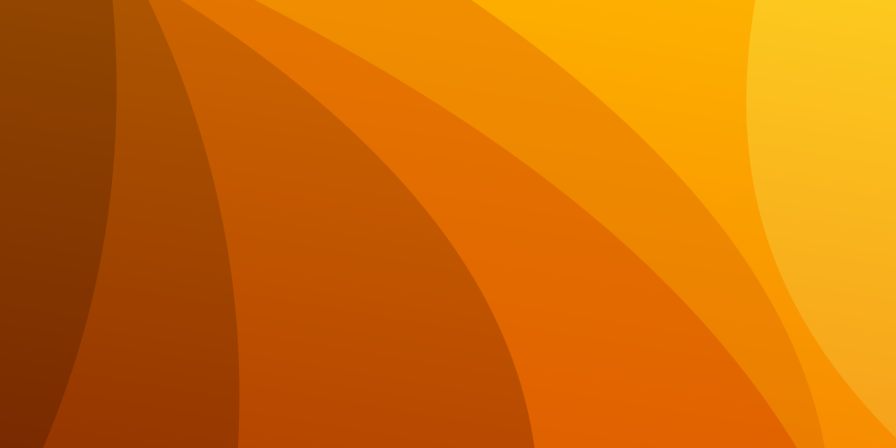
Give the GLSL for this background, as a Shadertoy shader.

```glsl
// Overlapping amber sheets with long curved borders, dark on the left, golden on the right.
// Each border is a cubic curve through four crossings at equally spaced heights;
// each sheet carries its own soft diagonal gradient and is painted over the last.

// Horizontal position of a border at depth s (0 = top, 3 = bottom),
// interpolated through its crossings at s = 0, 1, 2, 3.
float borderX(vec4 crossings, float s) {
    vec3 step1 = crossings.yzw - crossings.xyz;
    vec2 step2 = step1.yz - step1.xy;
    float step3 = step2.y - step2.x;
    return crossings.x + s * (step1.x
         + (s - 1.0) * (step2.x / 2.0 + (s - 2.0) * step3 / 6.0));
}

// Smooth coverage of the area to the left of a border.
float leftOf(vec2 p, vec4 crossings) {
    float d = borderX(crossings, 3.0 * (1.0 - p.y)) - p.x;
    return clamp(0.5 + d / max(fwidth(d), 1e-5), 0.0, 1.0);
}

// Paint a gradient sheet over the colour below it.
vec3 paint(vec3 below, vec3 low, vec3 high, float ramp, float coverage) {
    return mix(below, mix(low, high, ramp), coverage);
}

void mainImage(out vec4 fragColor, in vec2 fragCoord) {
    // Canvas units: two wide, one high
    vec2 p = fragCoord / iResolution.xy * vec2(2.0, 1.0);
    float ramp = clamp(0.125 * p.x + 0.75 * p.y, 0.0, 1.0);

    // Bright base
    vec3 color = mix(vec3(0.96, 0.50, 0.0), vec3(0.995, 0.70, 0.0), ramp);

    // Pale golden sheet on the right
    float golden = 1.0 - leftOf(p, vec4(1.686, 1.671, 1.768, 2.023));
    color = paint(color, vec3(0.955, 0.58, 0.10), vec3(0.99, 0.79, 0.12), ramp, golden);

    // Sheets from right to left, each darker than the one before
    float amber = leftOf(p, vec4(1.052, 1.458, 1.717, 1.841));
    color = paint(color, vec3(0.915, 0.47, 0.0), vec3(0.945, 0.57, 0.0), ramp, amber);

    float orange = leftOf(p, vec4(0.568, 1.128, 1.520, 1.779));
    color = paint(color, vec3(0.875, 0.36, 0.0), vec3(0.90, 0.48, 0.0), ramp, orange);

    float copper = leftOf(p, vec4(0.404, 0.828, 1.083, 1.193));
    color = paint(color, vec3(0.70, 0.265, 0.0), vec3(0.82, 0.42, 0.0), ramp, copper);

    float rust = leftOf(p, vec4(0.331, 0.458, 0.523, 0.531));
    color = paint(color, vec3(0.585, 0.21, 0.0), vec3(0.70, 0.365, 0.0), ramp, rust);

    float umber = leftOf(p, vec4(0.251, 0.256, 0.206, 0.096));
    color = paint(color, vec3(0.475, 0.165, 0.0), vec3(0.595, 0.305, 0.0), ramp, umber);

    fragColor = vec4(color, 1.0);
}
```
